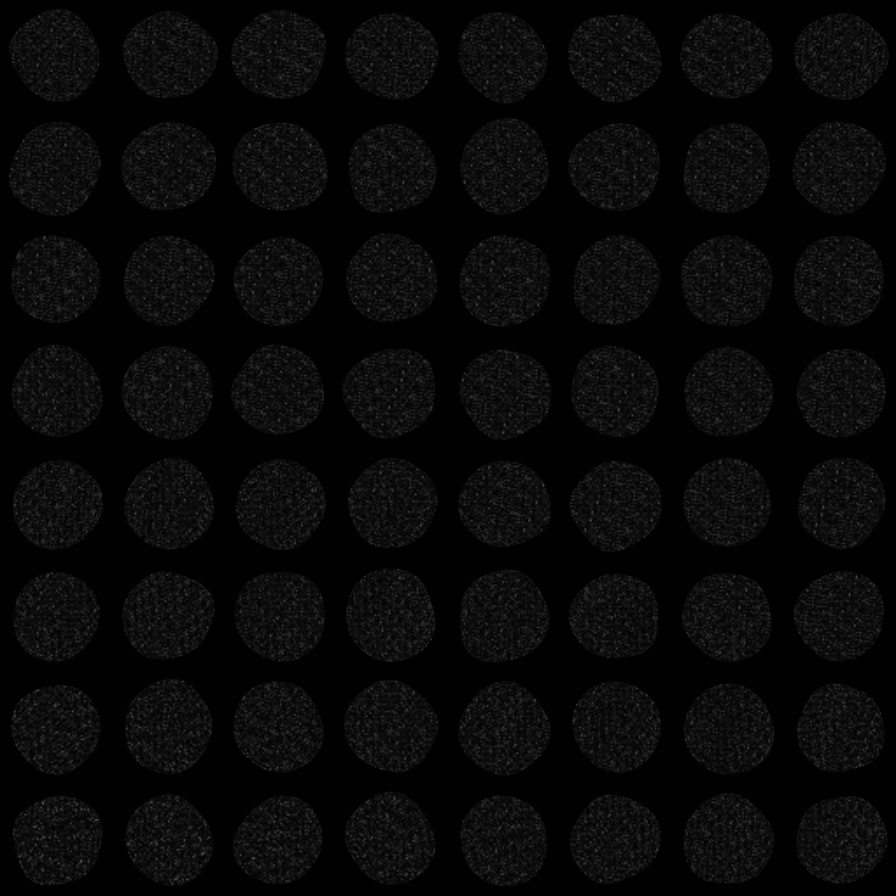
Give the GLSL for this pattern, as a Shadertoy shader.

```glsl
#define REPEATS 8.0
#define RADIUS 0.402
#define WOBBLE 0.042
#define DRIFT 0.03
#define GRAINS 512.0
#define GRAIN_GAIN 0.055
#define GROUND vec3(0.004)
#define BLOB_BASE vec3(0.010)

const float TAU = 6.2831853;

float hash(vec2 p) {
    return fract(sin(dot(p, vec2(127.1, 311.7))) * 43758.5453);
}

// Exponentially distributed brightness: mostly dim, with rare bright specks
float speck(vec2 id) {
    float u = hash(mod(id, GRAINS) + 0.37);
    return -log(max(1.0 - u, 1e-5));
}

// Wrapping grain, interpolated between the centres of its lattice cells
float grain(vec2 uv) {
    vec2 p = uv * GRAINS - 0.5;
    vec2 id = floor(p + 0.001);
    vec2 f = clamp(p - id, 0.0, 1.0);
    float low = mix(speck(id), speck(id + vec2(1, 0)), f.x);
    float high = mix(speck(id + vec2(0, 1)), speck(id + vec2(1, 1)), f.x);
    return mix(low, high, f.y);
}

// Approximate signed distance to a lumpy disc, different in every cell
float blob(vec2 p, vec2 id) {
    vec2 drift = vec2(hash(id + 3.1), hash(id + 8.7)) - 0.5;
    p -= drift * DRIFT;
    float angle = atan(p.y, p.x);
    float radius = RADIUS + 0.02 * (hash(id + 5.3) - 0.5);
    for (float k = 2.0; k < 6.0; k++) {
        float phase = TAU * hash(id + k * 17.3);
        float amount = WOBBLE * hash(id + k * 29.9) / k;
        radius += amount * sin(k * angle + phase);
    }
    return length(p) - radius;
}

void mainImage(out vec4 fragColor, in vec2 fragCoord) {
    vec2 uv = fragCoord / iResolution.xy;
    vec2 cell = uv * REPEATS;
    float pixel = REPEATS / min(iResolution.x, iResolution.y);

    // One blob per cell, with an edge about a pixel wide
    float d = blob(fract(cell) - 0.5, floor(cell));
    float inside = 1.0 - smoothstep(-0.7 * pixel, 0.7 * pixel, d);

    vec3 speckled = BLOB_BASE + GRAIN_GAIN * grain(uv);
    fragColor = vec4(mix(GROUND, speckled, inside), 1.0);
}
```
